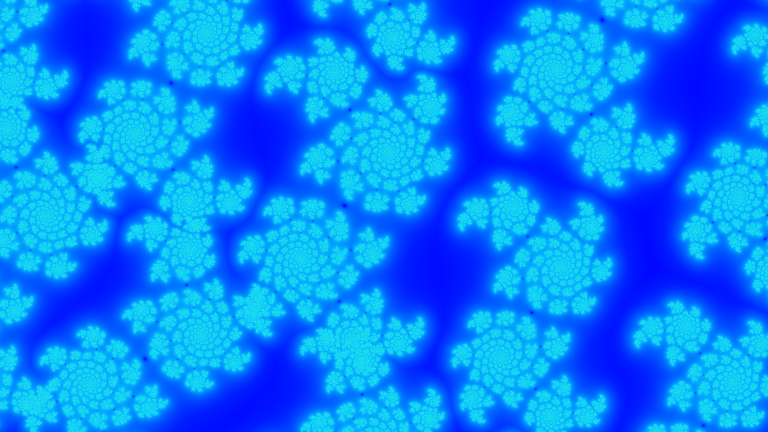
This pattern is drawn by a WebGL 2 fragment shader. Its source:

```glsl
#version 300 es
precision highp float;
// Lacy fractal islands with glowing shores on a deep blue sea.
// Jittered copies of a Julia dust with many-armed rosettes are laid on a tilted
// grid; distance and escape time of the nearest one pick the colour.

uniform vec2 u_resolution;
out vec4 fragColor;

const vec2 CELL = vec2(1.75, 2.25);    // grid cell in Julia units
const float ISLAND_SCALE = 0.27;       // canvas heights per Julia unit
const float TILT = 0.55;
const float ARM_ANGLE = 6.2831853 * 3.0 / 14.0;   // fourteen arms per rosette
const float ARM_GROWTH = 1.036;        // above one opens gaps between the arms
const int MAX_STEPS = 240;
const int SAMPLES = 2;
const float FOOTPRINT = 0.5;           // sample spread, in pixels

const vec3 DEEP  = vec3(0.00, 0.02, 1.00);
const vec3 SEA   = vec3(0.00, 0.11, 1.00);
const vec3 GLOW  = vec3(0.00, 0.33, 1.00);
const vec3 SHORE = vec3(0.00, 0.49, 1.00);
const vec3 SKY   = vec3(0.02, 0.66, 0.99);
const vec3 CYAN  = vec3(0.05, 0.77, 0.98);
const vec3 FOAM  = vec3(0.12, 0.89, 0.92);
const vec3 GREEN = vec3(0.08, 0.85, 0.50);

float hash(vec2 p) {
    return fract(sin(dot(p, vec2(127.1, 311.7))) * 43758.5453);
}

vec2 rotate(vec2 p, float angle) {
    float c = cos(angle), s = sin(angle);
    return vec2(c * p.x - s * p.y, s * p.x + c * p.y);
}

vec2 square(vec2 z) {
    return vec2(z.x * z.x - z.y * z.y, 2.0 * z.x * z.y);
}

// Julia constant whose fixed point turns by angle and grows by growth.
vec2 juliaConstant(float angle, float growth) {
    vec2 turn = growth * vec2(cos(angle), sin(angle));
    return 0.5 * turn - 0.25 * square(turn);
}

// Distance to the Julia set (x) and number of steps taken (y).
vec2 juliaDistance(vec2 z, vec2 c) {
    float stretch = 1.0;
    int steps = 0;
    for (int i = 0; i < MAX_STEPS; i++) {
        float size = length(z);
        if (size > 100.0 || stretch > 1e7) break;
        stretch *= 2.0 * size;
        z = square(z) + c;
        steps++;
    }
    float size = max(length(z), 1.01);
    float dist = size * log(size) / max(stretch, 1e-4);
    return vec2(dist, float(steps));
}

// Nearest island around p, in canvas heights, with its step count.
vec2 islands(vec2 p) {
    vec2 q = rotate(p, TILT) / ISLAND_SCALE;
    vec2 home = floor(q / CELL);
    vec2 nearest = vec2(10.0, 0.0);
    for (int y = -1; y <= 1; y++) {
        for (int x = -1; x <= 1; x++) {
            vec2 id = home + vec2(x, y);
            vec2 jitter = 0.16 * (vec2(hash(id), hash(id + 17.3)) - 0.5);
            vec2 stagger = vec2(0.4 * mod(id.y, 2.0), 0.0);
            vec2 center = (id + 0.5 + jitter + stagger) * CELL;
            float size = mix(0.85, 1.2, hash(id + 41.7));
            float turn = 0.8 * (hash(id + 73.1) - 0.5);
            float twist = mix(0.005, 0.012, hash(id + 91.9));
            vec2 c = juliaConstant(ARM_ANGLE + twist, ARM_GROWTH);
            vec2 hit = juliaDistance(rotate(q - center, turn) / size, c);
            hit.x *= size * ISLAND_SCALE;
            if (hit.x < nearest.x) nearest = hit;
        }
    }
    return nearest;
}

float ramp(float low, float high, float x) {
    return clamp((x - low) / (high - low), 0.0, 1.0);
}

// Colour by closeness, where each unit halves the distance.
vec3 palette(float closeness) {
    vec3 color = mix(DEEP, SEA, ramp(3.0, 4.2, closeness));
    color = mix(color, GLOW, ramp(4.2, 5.6, closeness));
    color = mix(color, SHORE, ramp(5.6, 6.9, closeness));
    color = mix(color, SKY, ramp(6.9, 8.5, closeness));
    color = mix(color, CYAN, ramp(8.5, 11.0, closeness));
    return mix(color, FOAM, ramp(11.0, 19.0, closeness));
}

// Pools enclosed by an island escape late, so they are lifted.
vec3 shade(vec2 p) {
    vec2 hit = islands(p);
    float lift = 0.8 * smoothstep(12.0, 24.0, hit.y);
    vec3 color = palette(lift - log2(max(hit.x, 1e-6)));
    return mix(color, GREEN, 0.6 * smoothstep(110.0, 190.0, hit.y));
}

void main() {
    // Average a small grid of samples to smooth the fine lace
    vec3 sum = vec3(0.0);
    for (int j = 0; j < SAMPLES; j++) {
        for (int i = 0; i < SAMPLES; i++) {
            vec2 offset = (vec2(i, j) + 0.5) / float(SAMPLES) - 0.5;
            sum += shade((gl_FragCoord.xy + FOOTPRINT * offset) / u_resolution.y);
        }
    }
    fragColor = vec4(sum / float(SAMPLES * SAMPLES), 1.0);
}
```
